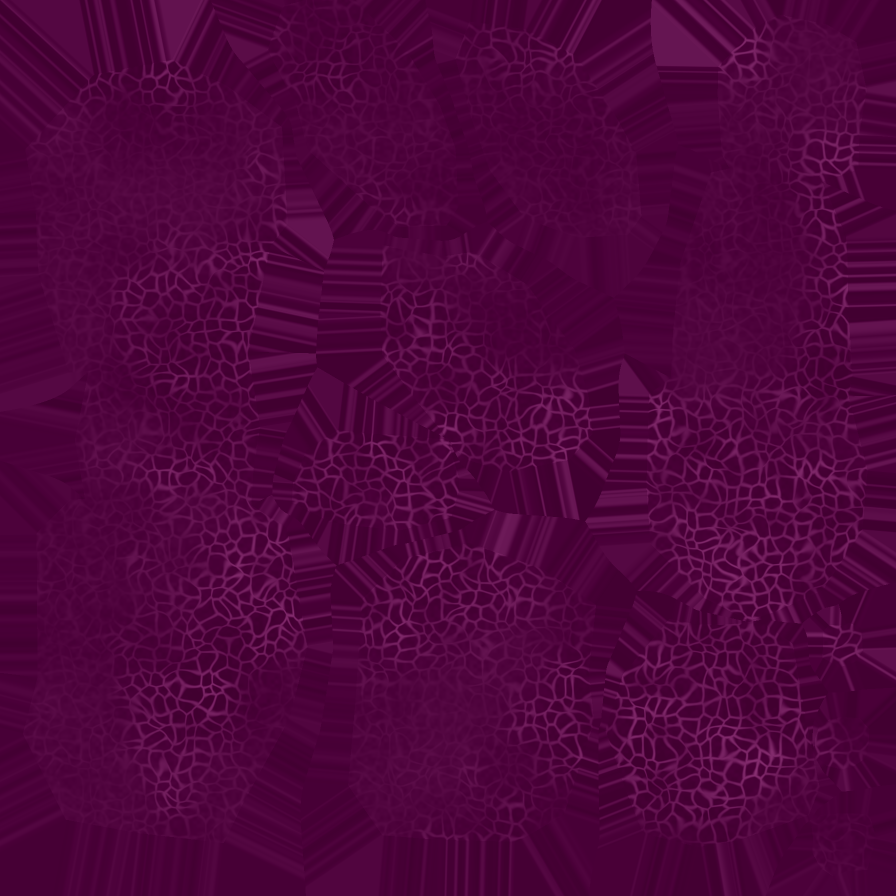
Write a Shadertoy shader that draws this texture.

```glsl
// Purple cell tissue laid out as a texture atlas of irregular islands.
// Inside an island: a Voronoi vein network with brighter patches. Outside:
// the tissue at the nearest border point, which smears into streaks and wedges.

const int ISLANDS = 15;
const int CORNERS = 13;

// Center and half size of each large island
const vec4 LARGE[12] = vec4[12](
    vec4(.176, .75, .143, .175), vec4(.18, .26, .153, .2), vec4(.19, .5, .1, .16),
    vec4(.41, .875, .085, .125), vec4(.615, .85, .085, .12), vec4(.54, .6, .11, .125),
    vec4(.42, .465, .1, .055), vec4(.527, .22, .145, .175), vec4(.88, .885, .083, .1),
    vec4(.855, .64, .105, .17), vec4(.845, .47, .12, .165), vec4(.797, .185, .115, .13));

float hash(vec2 p) {
    return fract(sin(dot(p, vec2(127.1, 311.7))) * 43758.5453);
}

vec2 hash2(vec2 p) {
    return vec2(hash(p), hash(p + 57.3));
}

float noise(vec2 p) {
    vec2 i = floor(p), f = fract(p);
    f = f * f * (3.0 - 2.0 * f);
    return mix(mix(hash(i), hash(i + vec2(1, 0)), f.x),
               mix(hash(i + vec2(0, 1)), hash(i + vec2(1, 1)), f.x), f.y);
}

// Gap between the two nearest cell centers: zero on the veins
float veinGap(vec2 p) {
    vec2 cell = floor(p);
    float first = 9.0, second = 9.0;
    for (int y = -1; y <= 1; y++)
    for (int x = -1; x <= 1; x++) {
        vec2 c = cell + vec2(x, y);
        float d = length(c + .1 + .8 * hash2(c) - p);
        second = min(second, max(first, d));
        first = min(first, d);
    }
    return second - first;
}

// Brightness of the tissue relative to the base purple
float tissueTone(vec2 p) {
    vec2 warp = vec2(noise(p * 45.0), noise(p * 45.0 + 31.0));
    float vein = 1.0 - smoothstep(.02, .32, veinGap(p * 66.0 + warp));
    float patches = smoothstep(.42, .85, .8 * noise(p * 6.5 + 3.7) + .3 * noise(p * 21.0));
    float strength = mix(.25, 1.35, patches) * (.35 + .9 * noise(p * 38.0 + 9.0));
    float grain = .22 * (noise(p * 230.0) - .5) + .3 * (noise(p * 14.0 + 5.0) - .5);
    return vein * strength - .07 - .2 * patches * (1.0 - vein) + grain;
}

// Center and half size of an island; the last three are small round ones
vec4 islandBox(int i) {
    float j = float(i - 12);
    return i < 12 ? LARGE[i] : vec4(.94, .28 - .11 * j, vec2(.024 + .006 * j));
}

// Corner k of an island: a jittered, boxy ellipse, some of them leaning
vec2 corner(int i, int k, vec2 halfSize) {
    vec2 id = vec2(i, k % CORNERS);
    float angle = (id.y + .7 * hash(id)) * 6.2832 / float(CORNERS);
    vec2 v = vec2(cos(angle), sin(angle));
    vec2 cube = abs(v * v * v);
    v *= (.88 + .2 * hash(id + 17.0)) / pow(cube.x + cube.y, 1.0 / 3.0);
    v *= halfSize;
    if (i > 2 && i < 6) v.x -= .45 * v.y;
    return v;
}

// Nearest point of any island; p itself when it lies inside one
vec2 nearestTissue(vec2 p) {
    float best = 9.0;
    vec2 nearest = p;
    for (int i = 0; i < ISLANDS; i++) {
        vec4 box = islandBox(i);
        vec2 q = p - box.xy;
        if (length(max(abs(q) - box.zw * 1.7, 0.0)) > best) continue;
        bool inside = false;
        vec2 a = corner(i, 0, box.zw);
        for (int k = 1; k <= CORNERS; k++) {
            vec2 b = corner(i, k, box.zw), edge = b - a;
            vec2 onEdge = a + edge * clamp(dot(q - a, edge) / dot(edge, edge), 0.0, 1.0);
            float d = length(q - onEdge);
            if (d < best) { best = d; nearest = onEdge + box.xy; }
            if ((a.y > q.y) != (b.y > q.y) && q.x < a.x + edge.x * (q.y - a.y) / edge.y)
                inside = !inside;
            a = b;
        }
        if (inside) return p;
    }
    return nearest;
}

vec3 shade(vec2 p) {
    vec2 source = nearestTissue(p);
    float tone = tissueTone(source);
    // Streaks are darker, with extra fine stripes
    if (distance(source, p) > 0.0)
        tone = tone * .75 - .13 + .4 * (noise(source * 120.0 + 40.0) - .5);
    return max(vec3(.305, .01, .235) + max(tone, -.4) * vec3(.13, .1, .12), 0.0);
}

void mainImage(out vec4 fragColor, in vec2 fragCoord) {
    // Four samples per pixel smooth the edges
    vec3 color = vec3(0);
    for (int s = 0; s < 4; s++) {
        vec2 offset = vec2(s % 2, s / 2) * .5 - .25;
        color += shade((fragCoord + offset) / iResolution.xy) * .25;
    }
    fragColor = vec4(color, 1);
}
```
